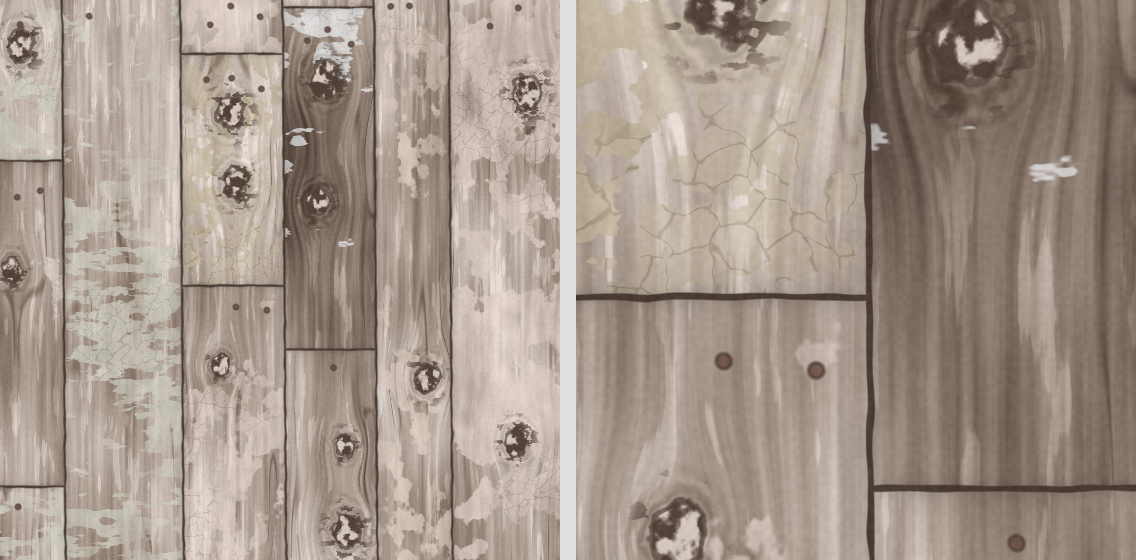
Left: the whole. Right: its middle third, enlarged.
Give the GLSL for this texture, as a WebGL 2 fragment shader.

```glsl
#version 300 es
precision highp float;
// Weathered vertical planks with worn pale paint, grain, knots, nails and dark seams.
#define SEAM_HALF 0.0019
#define KNOT_SIZE 0.021
#define KNOT_CHANCE 0.5
#define NAIL_SIZE 0.0045
#define GRAIN_CONTRAST 0.75
#define STAIN_CONTRAST 1.3
#define CRACK_DEPTH 0.55
#define PAINT_OPACITY 0.85
#define CRACKLE_SCALE 42.0
#define GRIT 0.035

uniform vec2 u_resolution;
out vec4 fragColor;

const vec3 DARK = vec3(0.30, 0.24, 0.21);
const vec3 BROWN = vec3(0.56, 0.49, 0.44);
const vec3 PALE = vec3(0.89, 0.85, 0.82);

// Column edges, and the upper and lower joint of each column
const float EDGES[7] = float[](-0.05, 0.114, 0.325, 0.508, 0.671, 0.805, 1.05);
const vec2 JOINTS[6] = vec2[](vec2(0.713, 0.131), vec2(1.02, -0.02), vec2(0.904, 0.49),
                              vec2(0.987, 0.376), vec2(1.02, -0.02), vec2(1.02, -0.02));
// Plank finish: wood tone, paint cover, sideways chipping, fineness of wear
const vec4 FINISH[6] = vec4[](vec4(0.24, 0.36, 0.0, 0.4), vec4(0.45, 0.43, 0.8, 0.45),
                              vec4(0.50, 0.55, 0.2, 0.85), vec4(0.04, 0.42, 0.6, 0.4),
                              vec4(0.40, 0.34, 0.0, 0.35), vec4(0.42, 0.54, 0.1, 0.35));
const vec3 PAINT[6] = vec3[](vec3(0.86, 0.81, 0.78), vec3(0.79, 0.78, 0.73),
                             vec3(0.74, 0.69, 0.60), vec3(0.88, 0.88, 0.88),
                             vec3(0.84, 0.78, 0.74), vec3(0.85, 0.79, 0.76));
const int END_FINISH[6] = int[](1, 1, 5, 4, 4, 5);

float hash(vec2 p) {
    vec3 q = fract(p.xyx * 0.1031);
    q += dot(q, q.yzx + 33.33);
    return fract((q.x + q.y) * q.z);
}

float noise(vec2 p) {
    vec2 i = floor(p), f = fract(p);
    f = f * f * (3.0 - 2.0 * f);
    return mix(mix(hash(i), hash(i + vec2(1, 0)), f.x),
               mix(hash(i + vec2(0, 1)), hash(i + vec2(1, 1)), f.x), f.y);
}

float fbm(vec2 p) {
    float sum = 0.0, amp = 0.533;
    for (int i = 0; i < 4; i++) {
        sum += amp * noise(p);
        p = p * 2.03 + 17.7;
        amp *= 0.5;
    }
    return sum;
}

// Gap between the two nearest cell centres: zero along crackle lines
float crackle(vec2 p) {
    vec2 cell = floor(p), near = vec2(9.0);
    for (int k = 0; k < 9; k++) {
        vec2 c = cell + vec2(k % 3 - 1, k / 3 - 1);
        float d = length(c + vec2(hash(c), hash(c + 51.3)) - p);
        near = d < near.x ? vec2(d, near.x) : vec2(near.x, min(near.y, d));
    }
    return near.y - near.x;
}

vec3 woodRamp(float t) {
    return t < 0.0 ? mix(BROWN, DARK, min(-t / 0.75, 1.0)) : mix(BROWN, PALE, min(t, 1.05));
}

void main() {
    vec2 p = gl_FragCoord.xy / u_resolution;
    float px = 1.0 / min(u_resolution.x, u_resolution.y);

    // Find the plank, with slightly leaning and wavering edges
    vec2 b = p + vec2(0.0065 * (p.y - 0.5), 0.0) + 0.002 * (vec2(noise(p.yy * 40.0), noise(p.xx * 40.0 + 9.0)) - 0.5);
    int col = 0;
    for (int i = 1; i < 6; i++) if (b.x > EDGES[i]) col = i;
    vec2 joint = JOINTS[col];
    int row = b.y > joint.x ? 2 : b.y > joint.y ? 1 : 0;
    vec2 lo = vec2(EDGES[col], row == 2 ? joint.x : row == 1 ? joint.y : -0.02);
    vec2 hi = vec2(EDGES[col + 1], row == 2 ? 1.02 : row == 1 ? joint.x : joint.y);
    vec2 edge = min(b - lo, hi - b);
    float rim = min(edge.x, edge.y);
    float id = float(col * 3 + row);
    int kind = row == 1 ? col : END_FINISH[col];
    vec4 finish = FINISH[kind];
    vec2 s = p + vec2(id * 3.7, id * 1.9);

    // Knots: bend the grain and remember the nearest
    vec2 g = s;
    float knot = 9.0;
    for (int i = 0; i < 2; i++) {
        vec2 key = vec2(id * 5.0 + 2.0, float(i) * 11.0 + 3.0);
        if (hash(key) > KNOT_CHANCE || hi.y - lo.y < 0.2) continue;
        vec2 c = mix(lo, hi, vec2(0.3 + 0.4 * hash(key + 7.1), 0.12 + 0.35 * hash(key + 3.3) + 0.4 * float(i)));
        float d = length((b - c) * vec2(1.0, 0.8)) / (KNOT_SIZE * (0.75 + 0.5 * hash(key + 5.7)));
        g.x -= (b.x - c.x) * exp(-d * d / 6.0);
        knot = min(knot, d);
    }

    // Wood: stains, grain, pale flecks and thin cracks
    float tone = finish.x + STAIN_CONTRAST * (fbm(g * vec2(9.0, 4.0)) - 0.5);
    tone += GRAIN_CONTRAST * (fbm(g * vec2(150.0, 5.0)) + fbm(g * vec2(35.0, 2.5)) - 1.0);
    tone += 0.28 * smoothstep(0.62, 0.7, fbm(g * vec2(90.0, 12.0)));
    float crack = 1.0 - smoothstep(0.0, 0.05, abs(noise(g * vec2(48.0, 4.0)) - 0.5));
    crack *= smoothstep(0.5, 0.75, noise(s * vec2(15.0, 6.0)));
    tone -= CRACK_DEPTH * crack;
    vec3 color = woodRamp(tone);

    // Worn paint with ragged edges and crackle
    float broad = fbm(s * vec2(7.0, 5.5) + 31.0);
    float ragged = fbm(s * mix(vec2(34.0, 26.0), vec2(20.0, 75.0), finish.z) * (0.6 + finish.w));
    float wear = mix(broad, ragged, finish.w) - 0.5 + 0.45 * (finish.y - 0.5);
    float coat = smoothstep(-0.014, 0.014, wear);
    float thin = mix(0.55, 1.0, smoothstep(0.3, 0.6, fbm(s * vec2(22.0, 9.0) + 5.0)));
    vec3 paint = PAINT[kind] + 0.14 * (fbm(s * vec2(60.0, 30.0)) - 0.5) + 0.04 * (tone - 0.4);
    color = mix(color, paint, coat * PAINT_OPACITY * (kind == 3 ? 1.0 : thin));
    float web = 1.0 - smoothstep(0.02, 0.09, crackle(s * CRACKLE_SCALE + 1.5 * fbm(s * 30.0)));
    color -= 0.09 * web * coat * smoothstep(0.5, 0.65, noise(s * 6.0 + 13.0));

    // Knot rings, flecks and mottled core
    float rough = knot + 0.7 * (fbm(s * 70.0) - 0.5);
    float halo = 1.0 - smoothstep(1.0, 2.5, knot);
    color -= halo * 0.07 * (0.6 + sin(rough * 11.0));
    color = mix(color, DARK, 0.8 * halo * smoothstep(0.58, 0.66, fbm(s * vec2(65.0, 100.0))));
    float core = 1.0 - smoothstep(0.85, 1.05, rough);
    color = mix(color, woodRamp(1.5 * smoothstep(0.42, 0.64, fbm(s * 85.0)) - 0.7), core);
    color = mix(color, DARK, 0.7 * (1.0 - smoothstep(0.06, 0.2, abs(rough - 0.95))));

    // Nails near the plank top
    for (int i = 0; i < 3; i++) {
        vec2 key = vec2(id + 20.0, float(i) * 9.0 + 4.0);
        if (hash(key) > 0.65) continue;
        vec2 c = vec2(mix(lo.x, hi.x, 0.2 + 0.27 * float(i) + 0.1 * hash(key + 2.2)), hi.y - 0.03 - 0.04 * hash(key + 6.6));
        float d = length(b - c);
        color = mix(color, vec3(0.42, 0.31, 0.28), 0.9 * (1.0 - smoothstep(NAIL_SIZE - px, NAIL_SIZE + px, d)));
        color = mix(color, DARK, 0.7 * (1.0 - smoothstep(0.0, 0.0015 + px, abs(d - NAIL_SIZE))));
    }

    // Edge shade, seams and fine grit
    color *= 1.0 - 0.16 * exp(-max(rim, 0.0) / 0.006);
    float seam = SEAM_HALF * (0.7 + 0.6 * noise(p * 60.0));
    color = mix(color, DARK * 0.9, 0.95 * (1.0 - smoothstep(seam - px, seam + px, rim)));
    color += GRIT * (noise(p * 380.0) - 0.5);
    fragColor = vec4(clamp(color, 0.0, 1.0), 1.0);
}
```
